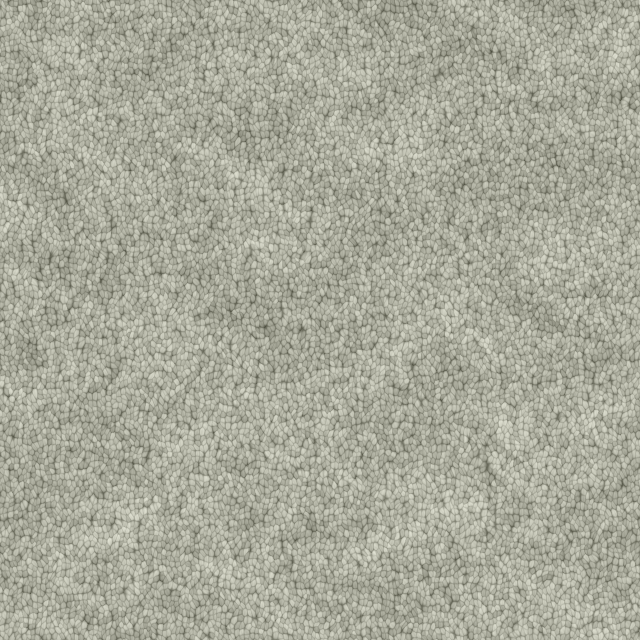
Give the GLSL for this texture, as a Shadertoy shader.

```glsl
// Grey-green cut-pile carpet: small packed yarn tufts with dark gaps and soft mottling.

vec3 hash3(vec2 cell) {
    vec3 p = fract(cell.xyx * vec3(0.1031, 0.1030, 0.0973));
    p += dot(p, p.yxz + 33.33);
    return fract((p.xxy + p.yzz) * p.zyx);
}

// Layered, warped sines: broad patches where the pile leans differently.
float mottling(vec2 uv) {
    vec2 p = uv * vec2(13.0, 21.0) + 4.0;
    float sum = 0.0, amplitude = 1.0;
    for (int i = 0; i < 6; i++) {
        p += 0.7 * sin(p.yx * 1.3 + float(i));
        sum += amplitude * sin(p.x + 1.7) * sin(p.y);
        p = mat2(0.87, 0.5, -0.5, 0.87) * p * 1.45 + 2.3;
        amplitude *= 0.85;
    }
    return sum;
}

// Cellular noise with leaning oval cells; returns the brightness of the pile.
float pile(vec2 uv) {
    vec2 p = uv * vec2(138.0, 112.0);
    p += 0.25 * sin(p.yx * 0.9 + 1.5 * sin(p * 0.37));
    vec2 home = floor(p);
    float nearest = 9.0, second = 9.0;
    vec2 local = vec2(0.0);
    vec3 tuft = vec3(0.0);

    for (int y = -1; y <= 1; y++)
    for (int x = -1; x <= 1; x++) {
        vec2 cell = home + vec2(x, y);
        vec3 rnd = hash3(cell);
        vec2 d = p - cell - 0.08 - 0.84 * rnd.xy;
        float lean = 1.5 * (rnd.z - 0.5);
        d = mat2(cos(lean), -sin(lean), sin(lean), cos(lean)) * d;
        float dist = length(d * vec2(1.14, 0.88));
        if (dist < nearest) {
            second = nearest;
            nearest = dist;
            local = d;
            tuft = hash3(cell + 71.0);
        } else {
            second = min(second, dist);
        }
    }

    // Rounded tips, dark seams and deeper pits between tufts.
    float seam = 1.0 - smoothstep(0.0, 0.36, second - nearest);
    float pit = smoothstep(0.38, 0.95, nearest);
    float fibres = sin(local.x * 11.0 + local.y * 2.0 + 6.3 * tuft.y);
    float tone = 0.722 + 0.15 * (tuft.x - 0.5);
    tone -= 0.09 * seam + (0.15 + 0.09 * tuft.z) * pit;
    return tone + 0.05 * local.y + 0.016 * fibres;
}

void mainImage(out vec4 fragColor, in vec2 fragCoord) {
    vec2 uv = fragCoord / iResolution.y;

    // Four samples per pixel smooth the tuft edges.
    float tone = 0.0;
    for (int i = 0; i < 4; i++) {
        vec2 offset = vec2(i & 1, i >> 1) * 0.5 - 0.25;
        tone += 0.25 * pile(uv + offset / iResolution.y);
    }

    tone += 0.021 * mottling(uv) + 0.012 * (0.5 - uv.y);
    fragColor = vec4(clamp(tone + vec3(0.0, 0.004, -0.054), 0.0, 1.0), 1.0);
}
```
